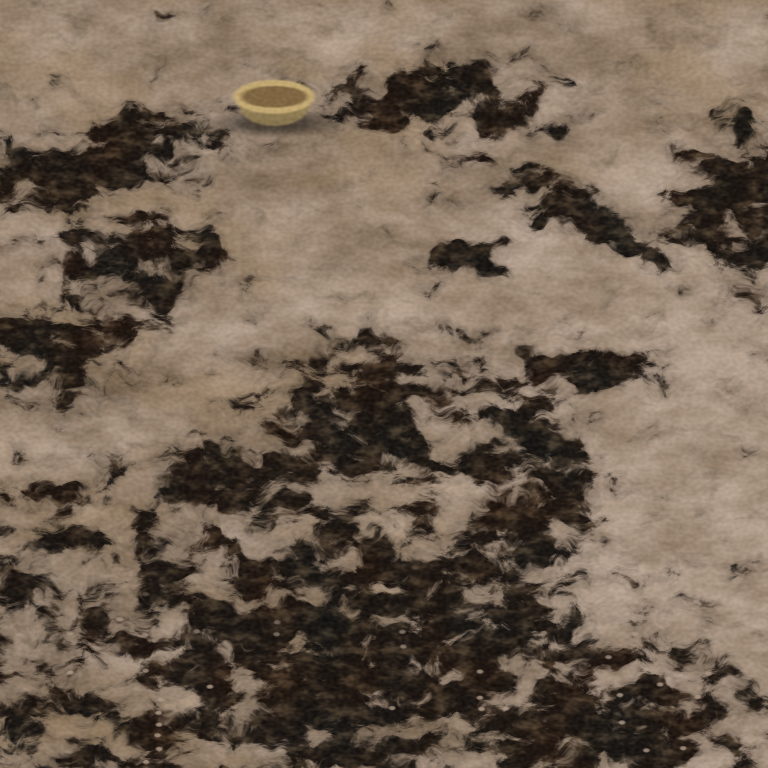
This texture is drawn by a Shadertoy shader. Its source:

```glsl
const vec3 PALE_SAND = vec3(0.69, 0.61, 0.54);
const vec3 DAMP_SAND = vec3(0.46, 0.385, 0.305);
const vec3 OCHRE = vec3(0.60, 0.50, 0.38);
const vec3 WEED_DARK = vec3(0.095, 0.072, 0.058);
const vec3 WEED_LIGHT = vec3(0.29, 0.235, 0.175);
const vec3 BOWL_RIM = vec3(0.76, 0.66, 0.45);
const vec3 BOWL_INSIDE = vec3(0.50, 0.40, 0.26);

// Weed heaps: centre xy, radius zw
const vec4 HEAPS[10] = vec4[10](
    vec4(0.47, 0.15, 0.31, 0.17), vec4(0.78, 0.06, 0.20, 0.09),
    vec4(0.69, 0.36, 0.08, 0.14), vec4(0.18, 0.66, 0.10, 0.06),
    vec4(0.07, 0.55, 0.11, 0.06), vec4(0.57, 0.87, 0.14, 0.045),
    vec4(0.97, 0.73, 0.09, 0.10), vec4(0.61, 0.66, 0.05, 0.028),
    vec4(0.48, 0.46, 0.13, 0.09), vec4(0.30, 0.37, 0.10, 0.06));

float hash(vec2 p) {
    vec3 q = fract(p.xyx * vec3(0.1031, 0.1030, 0.0973));
    q += dot(q, q.yzx + 33.33);
    return fract((q.x + q.y) * q.z);
}

float cornerSlope(vec2 cell, vec2 offset) {
    float angle = 6.2832 * hash(cell);
    return dot(vec2(cos(angle), sin(angle)), offset);
}

float gradientNoise(vec2 p) {
    vec2 i = floor(p), f = fract(p), e = vec2(1, 0);
    vec2 u = f * f * f * (f * (f * 6.0 - 15.0) + 10.0);
    float low = mix(cornerSlope(i, f), cornerSlope(i + e, f - e), u.x);
    float high = mix(cornerSlope(i + e.yx, f - e.yx), cornerSlope(i + 1.0, f - 1.0), u.x);
    return mix(low, high, u.y);
}

float fbm(vec2 p, int octaves) {
    float sum = 0.0, amp = 0.5;
    for (int i = 0; i < octaves; i++) {
        sum += amp * gradientNoise(p);
        p = mat2(1.96, 0.36, -0.36, 1.96) * p + 17.3;
        amp *= 0.58;
    }
    return sum;
}

// Positive inside a sheared ellipse, 1 at its centre
float heap(vec2 p, vec2 centre, vec2 radius, float slope) {
    vec2 d = p - centre;
    d.y -= slope * d.x;
    return 1.0 - length(d / radius);
}

float ellipseMask(vec2 p, vec2 centre, vec2 radius, float blur) {
    float dist = (length((p - centre) / radius) - 1.0) * radius.y;
    return 1.0 - smoothstep(-blur, blur, dist);
}

float weedDensity(vec2 p) {
    float d = -0.65;
    for (int i = 0; i < 10; i++) d = max(d, heap(p, HEAPS[i].xy, HEAPS[i].zw, 0.0));
    d = max(d, heap(p, vec2(0.13, 0.79), vec2(0.14, 0.055), 0.25));
    d = max(d, heap(p, vec2(0.74, 0.73), vec2(0.13, 0.030), -0.45));
    d = max(d, 1.6 * heap(p, vec2(0.75, 0.515), vec2(0.11, 0.032), -0.05));
    d = max(d, min(0.08, heap(p, vec2(0.08, 0.13), vec2(0.30, 0.20), 0.0)));
    return min(d, 0.55);
}

vec3 sandColor(vec2 p) {
    float mounds = fbm(p * vec2(6.0, 11.0) + 3.0, 4);
    float ripples = fbm(p * vec2(22.0, 48.0) + 9.0, 3);
    float paleSide = smoothstep(0.25, 0.9, p.x) * smoothstep(0.95, 0.6, p.y);
    float light = 0.58 + 0.25 * paleSide + 1.15 * mounds + 0.6 * ripples;
    vec3 c = mix(DAMP_SAND, PALE_SAND, clamp(light, 0.0, 1.1));
    float warm = smoothstep(-0.1, 0.3, fbm(p * vec2(5.0, 9.0) + 31.0, 3));
    return mix(c, OCHRE, 0.45 * warm * (1.0 - paleSide));
}

vec3 weedColor(vec2 p) {
    float fronds = fbm(p * vec2(34.0, 62.0) + 51.0, 3);
    vec3 c = mix(WEED_DARK, WEED_LIGHT, smoothstep(-0.15, 0.42, fronds));
    return c + vec3(0.035, 0.0, -0.015) * gradientNoise(p * 13.0 + 5.0);
}

// Pale shell chips, one per chosen cell
float shellChips(vec2 p, float cells) {
    vec2 q = p * cells, id = floor(q);
    vec2 jitter = 0.3 + 0.4 * vec2(hash(id + 11.0), hash(id + 47.0));
    float chosen = step(0.95, hash(id));
    return chosen * ellipseMask(fract(q), jitter, vec2(0.25, 0.16), 0.08);
}

vec3 addBowl(vec3 c, vec2 p) {
    vec2 rim = vec2(0.357, 0.874);
    c *= 1.0 - 0.5 * ellipseMask(p, rim - vec2(0.0, 0.034), vec2(0.065, 0.014), 0.008);
    vec3 side = BOWL_RIM * (0.82 + 4.0 * (p.y - rim.y));
    c = mix(c, side, ellipseMask(p, rim - vec2(0.0, 0.012), vec2(0.045, 0.026), 0.002));
    c = mix(c, BOWL_RIM, ellipseMask(p, rim, vec2(0.053, 0.022), 0.002));
    return mix(c, BOWL_INSIDE, ellipseMask(p, rim, vec2(0.043, 0.014), 0.002));
}

void mainImage(out vec4 fragColor, in vec2 fragCoord) {
    vec2 p = fragCoord / iResolution.xy;

    // Ragged weed over soft sand
    vec2 warp = vec2(fbm(p * 14.0, 3), fbm(p * 14.0 + 40.0, 3));
    float strands = fbm((p + 0.035 * warp) * vec2(17.0, 29.0) + 70.0, 5);
    float cover = weedDensity(p + 0.06 * warp) + 2.2 * strands;
    vec3 color = sandColor(p) * (1.0 - 0.14 * smoothstep(-0.6, 0.1, cover));
    color = mix(color, weedColor(p), 0.96 * smoothstep(-0.08, 0.42, cover));

    // Shell chips, bowl and fine grain
    float chips = shellChips(p, 60.0) * smoothstep(0.32, 0.1, p.y);
    color = mix(color, PALE_SAND, 0.8 * chips);
    color = addBowl(color, p);
    color += 0.05 * gradientNoise(p * vec2(150.0, 210.0));
    fragColor = vec4(color, 1.0);
}
```
